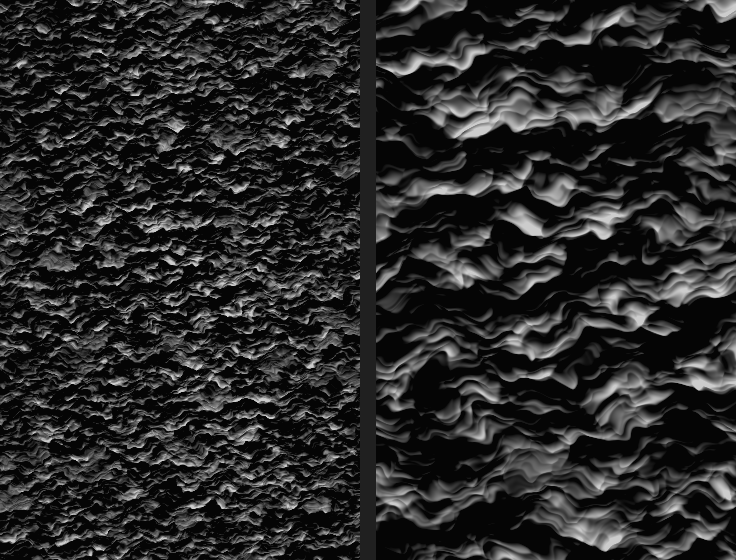
Left: the whole. Right: its middle third, enlarged.
This texture is drawn by a Shadertoy shader. Its source:

```glsl
// Rough black asphalt under a low light from below: layers of cellular
// noise act as tilted stone facets, from pebbles down to grit, and their
// summed tilt toward the light sets the brightness of each grain.

const vec2  LIGHT = vec2(0.24, -0.97);     // points toward the light
const vec2  STRETCH = vec2(0.80, 1.20);    // grains are wider than tall
const vec4  CELLS = vec4(27.0, 53.0, 94.0, 165.0); // per canvas height
const vec4  RELIEF = vec4(0.50, 0.66, 0.52, 0.27); // weight of each layer
const float TILT_GAIN = 3.1;               // brings tilt to unit spread
const float FACET_RANDOM = 0.6;            // random lean of each facet
const float BASE = 0.072;                  // tone of level ground
const float CONTRAST = 0.27;
const float BLACK = 0.018;
const float WHITE = 0.80;
const float PLATE_TONE = 0.45;             // lean of smooth pebbles
const vec2  PLATE_RANGE = vec2(0.84, 0.94); // rarity of smooth pebbles

vec3 hash3(vec2 cell) {
    vec3 q = fract(cell.xyx * vec3(0.1031, 0.1030, 0.0973));
    q += dot(q, q.yxz + 33.33);
    return fract((q.xxy + q.yzz) * q.zyx);
}

// Layered sines bend the cell walls into ragged outlines.
vec2 warp(vec2 p) {
    vec2 w = 0.0040 * sin(p.yx * vec2(71.0, 63.0) + 2.0 * sin(p * 29.0));
    w += 0.0022 * sin(p.yx * vec2(163.0, 149.0) + 2.3 * sin(p * 87.0 + 1.7));
    w += 0.0010 * sin(p.yx * vec2(331.0, 367.0) + 2.0 * sin(p * 191.0 + 4.1));
    return p + w;
}

// Soft-edged cellular facets: x = tilt toward the light, y = random id.
vec2 facets(vec2 p, float softness) {
    vec2 cell = floor(p);
    vec2 sum = vec2(0.0);
    float total = 0.0;
    for (int j = -1; j <= 1; j++) {
        for (int i = -1; i <= 1; i++) {
            vec2 c = cell + vec2(i, j);
            vec3 rnd = hash3(c);
            vec2 r = p - c - rnd.xy;
            float weight = exp(-softness * dot(r, r));
            float tilt = dot(r, LIGHT) + FACET_RANDOM * (rnd.z - 0.5);
            sum += weight * vec2(tilt, rnd.z);
            total += weight;
        }
    }
    return sum / max(total, 1e-12);
}

// Slow, uneven falloff of the light over the ground.
float illumination(vec2 uv) {
    vec2 d = uv - vec2(0.58, 0.47);
    float patches = sin(uv.x * 7.0 + 2.0 * sin(uv.y * 5.0)) * sin(uv.y * 9.0 + 1.0);
    return 1.08 - 0.55 * dot(d, d) + 0.05 * patches;
}

void mainImage(out vec4 fragColor, in vec2 fragCoord) {
    vec2 uv = fragCoord / iResolution.xy;
    vec2 p = warp(fragCoord / iResolution.y) * STRETCH;

    // Stone layers, from pebbles to grit
    vec2 pebble = facets(p * CELLS.x + 11.0, 22.0);
    vec2 stone  = facets(p * CELLS.y + 37.0, 17.0);
    vec2 chip   = facets(p * CELLS.z + 71.0, 13.0);
    vec2 grit   = facets(p * CELLS.w + 113.0, 10.0);
    vec4 tilts = TILT_GAIN * vec4(pebble.x, stone.x, chip.x, grit.x);
    float slope = dot(tilts, RELIEF);

    // A few pebbles are worn smooth and show an even grey face
    float plate = smoothstep(PLATE_RANGE.x, PLATE_RANGE.y, pebble.y);
    float worn = PLATE_TONE + dot(tilts, vec4(0.25, 0.15, 0.14, 0.20));
    slope = mix(slope, worn, 0.75 * plate);

    // Faces turned away from the light fall into black
    float tone = (BASE + CONTRAST * slope) * illumination(uv);
    tone = clamp(tone, BLACK, WHITE);
    fragColor = vec4(vec3(tone), 1.0);
}
```
